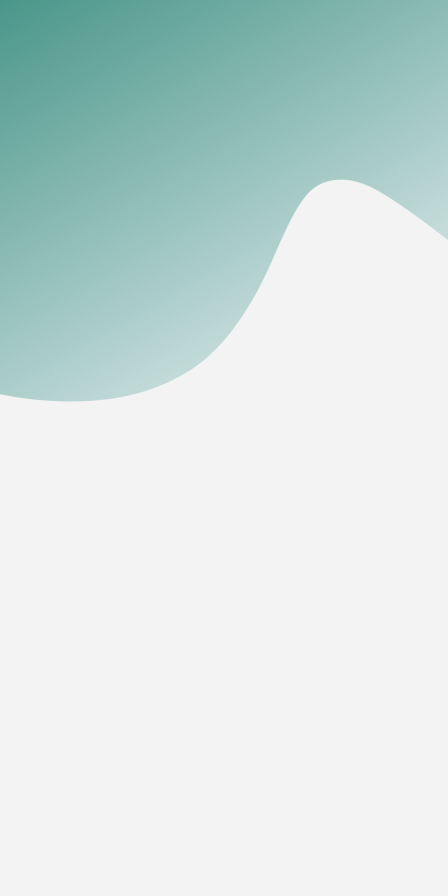
Give the GLSL for this background, as a WebGL 2 fragment shader.

```glsl
#version 300 es
precision highp float;
// A teal diagonal gradient ending in a smooth wave above a pale grey ground.

uniform vec2 u_resolution;
out vec4 fragColor;

// Wave knots: x, height, slope
const vec3 KNOTS[9] = vec3[9](
    vec3(0.000, 1.120, -0.20), vec3(0.156, 1.104, 0.00), vec3(0.417, 1.169, 0.60),
    vec3(0.578, 1.357, 1.87), vec3(0.643, 1.497, 2.05), vec3(0.698, 1.578, 0.80),
    vec3(0.763, 1.599, 0.00), vec3(0.859, 1.565, -0.62), vec3(1.000, 1.464, -0.78));

// Cubic Hermite curve through two knots
float hermite(vec3 a, vec3 b, float x) {
    float width = b.x - a.x;
    float t = (x - a.x) / width;
    float u = 1.0 - t;
    return mix(a.y, b.y, t * t * (3.0 - 2.0 * t))
         + width * t * u * (a.z * u - b.z * t);
}

float waveHeight(float x) {
    int i = 0;
    while (i < 7 && x > KNOTS[i + 1].x) i++;
    return hermite(KNOTS[i], KNOTS[i + 1], x);
}

void main() {
    // Canvas is one unit wide and two units tall
    vec2 p = gl_FragCoord.xy / u_resolution * vec2(1.0, 2.0);
    float pixel = 2.0 / u_resolution.y;

    // Gradient running down and right from the upper left corner
    float along = dot(vec2(p.x, 2.0 - p.y), vec2(0.5, 0.86));
    vec3 teal = mix(vec3(0.290, 0.588, 0.541), vec3(0.800, 0.878, 0.874), along);
    vec3 ground = vec3(0.954);

    // Signed distance to the wave, corrected for its slope
    float slope = (waveHeight(p.x + 0.002) - waveHeight(p.x - 0.002)) / 0.004;
    float dist = (p.y - waveHeight(p.x)) / sqrt(1.0 + slope * slope);
    float cover = smoothstep(-0.75 * pixel, 0.75 * pixel, dist);

    fragColor = vec4(mix(ground, teal, cover), 1.0);
}
```
